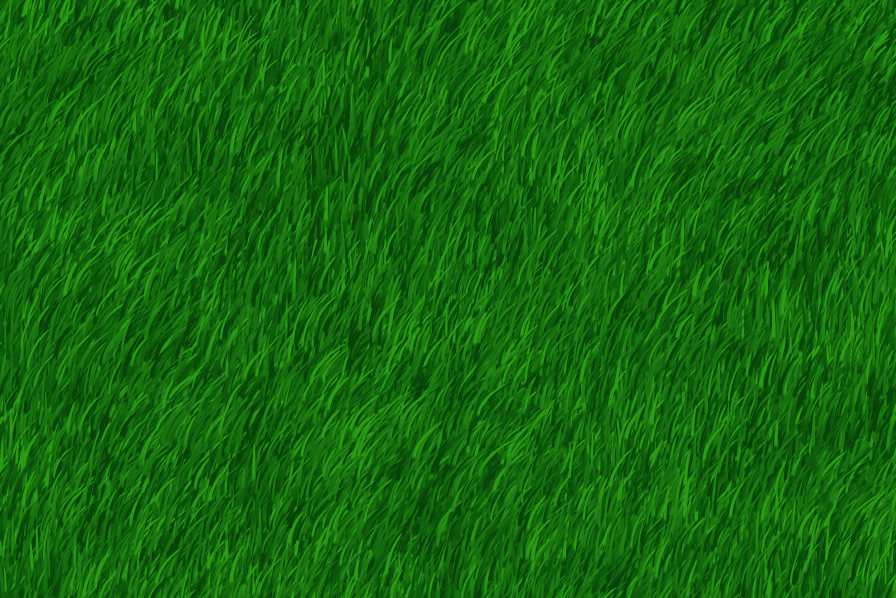
Reproduce this texture procedurally as a WebGL 1 fragment shader.

```glsl
precision highp float;
uniform vec2 u_resolution;

// Palette, dark to light
const vec3 DEEP   = vec3(0.03, 0.26, 0.04);
const vec3 SHADE  = vec3(0.05, 0.35, 0.04);
const vec3 GREEN  = vec3(0.09, 0.44, 0.05);
const vec3 BRIGHT = vec3(0.12, 0.51, 0.07);
const vec3 LIGHT  = vec3(0.16, 0.61, 0.08);

// Lengths are fractions of the canvas height
const int LAYERS = 22;
const vec2 CELL = vec2(0.03, 0.08);
const float MIN_HEIGHT = 0.045;
const float MAX_HEIGHT = 0.08;
const float MIN_HALF_WIDTH = 0.0014;
const float MAX_HALF_WIDTH = 0.0034;
const float MIN_LEAN = -0.18;
const float MAX_LEAN = 1.1;
const float SHADOW_OFFSET = 0.003;
const float SHADOW_STRENGTH = 0.24;
const float CLUMP_SCALE = 7.0;
const float CLUMP_TONE = 0.2;
const float CONTRAST = 1.4;
const float BRIGHTNESS = 0.06;

float hash(vec2 p) {
  return fract(sin(dot(p, vec2(127.1, 311.7))) * 43758.55);
}

float noise(vec2 p) {
  vec2 i = floor(p);
  vec2 f = fract(p);
  f = f * f * (3.0 - 2.0 * f);
  float low = mix(hash(i), hash(i + vec2(1.0, 0.0)), f.x);
  float high = mix(hash(i + vec2(0.0, 1.0)), hash(i + 1.0), f.x);
  return mix(low, high, f.y);
}

vec3 palette(float tone) {
  vec3 color = mix(DEEP, SHADE, smoothstep(0.06, 0.25, tone));
  color = mix(color, GREEN, smoothstep(0.25, 0.52, tone));
  color = mix(color, BRIGHT, smoothstep(0.52, 0.79, tone));
  return mix(color, LIGHT, smoothstep(0.79, 0.95, tone));
}

// Paints one curved, tapering blade and its shadow over the tone
float paintBlade(float tone, vec2 p, vec2 id, vec2 origin, float pixel) {
  vec2 root = origin + CELL * vec2(hash(id), hash(id + 17.3));
  float height = mix(MIN_HEIGHT, MAX_HEIGHT, hash(id + 31.7));
  float t = (p.y - root.y) / height;
  if (t < 0.0 || t > 1.0) return tone;

  vec2 clump = root * CLUMP_SCALE;
  float sway = mix(hash(id + 47.9), noise(clump), 0.45);
  float lean = mix(MIN_LEAN, MAX_LEAN, sway);
  float slope = 2.0 * lean * t;
  float side = (p.x - root.x - lean * height * t * t) / sqrt(1.0 + slope * slope);

  float ends = smoothstep(0.0, 0.12, t) * (1.0 - smoothstep(0.88, 1.0, t));
  float halfWidth = mix(MIN_HALF_WIDTH, MAX_HALF_WIDTH, hash(id + 59.1));
  halfWidth *= 1.0 - 0.7 * t * t;

  float cover = ends * clamp((halfWidth - abs(side)) / pixel + 0.5, 0.0, 1.0);
  float gap = abs(side - SHADOW_OFFSET);
  float shadow = ends * (1.0 - smoothstep(0.0, halfWidth + pixel, gap));

  float bladeTone = mix(hash(id + 73.3), noise(clump + 9.0), CLUMP_TONE);
  bladeTone += 0.16 * (t - 0.5);
  tone *= 1.0 - SHADOW_STRENGTH * shadow;
  return mix(tone, bladeTone, cover);
}

void main() {
  vec2 p = gl_FragCoord.xy / u_resolution.y;
  float pixel = 1.0 / u_resolution.y;
  float tone = 0.2 + 0.3 * noise(p * vec2(90.0, 40.0));

  // Jittered grids of blades, stacked back to front
  for (int layer = 0; layer < LAYERS; layer++) {
    float seed = float(layer);
    vec2 shift = CELL * vec2(hash(vec2(seed, 3.1)), hash(vec2(seed, 8.7)));
    vec2 cell = floor((p + shift) / CELL);
    for (int row = 0; row < 2; row++) {
      for (int column = -3; column <= 1; column++) {
        vec2 corner = cell + vec2(float(column), -float(row));
        vec2 id = corner + seed * vec2(5.37, 11.91);
        tone = paintBlade(tone, p, id, corner * CELL - shift, pixel);
      }
    }
  }

  tone = (tone - 0.5) * CONTRAST + 0.5 + BRIGHTNESS;
  gl_FragColor = vec4(palette(tone), 1.0);
}
```
